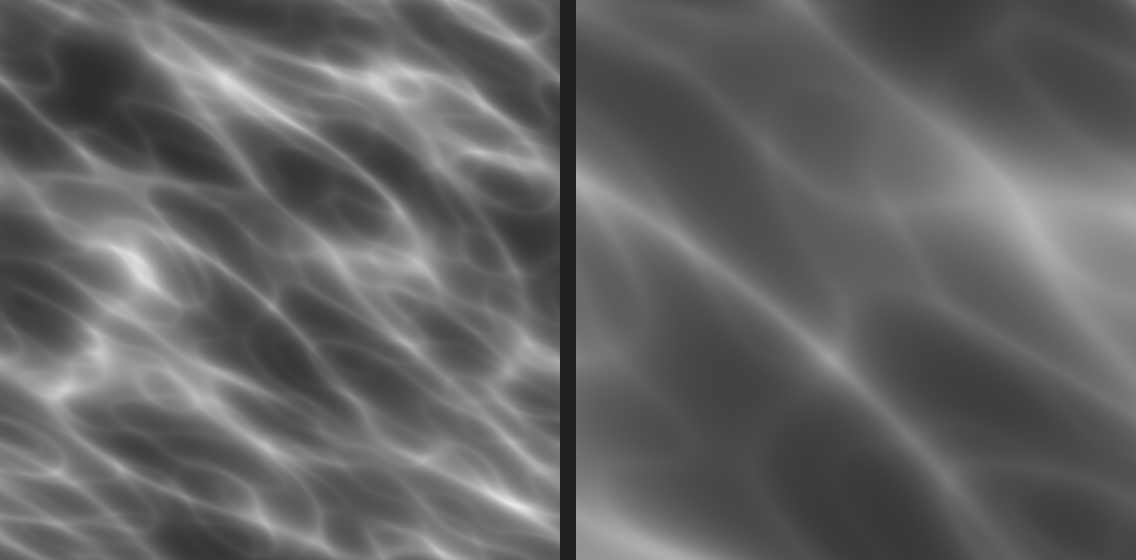
Left, the full canvas; right, a detail of the centre.
A Shadertoy shader for this texture:

```glsl
// Soft grey silk: slanted dark ovals between glowing, branching ridges; tiles seamlessly.

// Integer lattices (along.x, along.y, across.x, across.y): whole repeats keep the tile closed
const ivec4 RIDGE_LATTICE = ivec4(2, -1, 4, 6);
const ivec4 RIDGE_STEP    = ivec4(2, -2, 2, 4);  // finer octaves grow rounder
const ivec4 BROAD_LATTICE = ivec4(2, -2, 3, 5);
const ivec4 WARP_LATTICE  = ivec4(3, 0, 0, 3);

const int   OCTAVES        = 3;
const float OCTAVE_GAIN    = 0.46;
const float RIDGE_FALLOFF  = 5.0;    // higher gives narrower ridges
const float CREST_SOFTNESS = 0.025;
const float WARP_AMOUNT    = 0.015;
const float BASE_LEVEL     = -1.56;  // log brightness of the darkest hollows
const float RIDGE_CONTRAST = 1.22;
const float BROAD_CONTRAST = 0.85;
const float SHOULDER       = 0.2;    // compresses the brightest crossings
const float TAU            = 6.2831853;

// Hash of a lattice point to a unit gradient
vec2 gradient(ivec2 key, int seed) {
    uint h = uint(key.x) * 1597334677u ^ uint(key.y) * 3812015801u ^ uint(seed) * 2798796415u;
    h = (h ^ (h >> 16)) * 2146121005u;
    h = (h ^ (h >> 15)) * 2221713035u;
    h ^= h >> 16;
    float angle = TAU * float(h & 65535u) / 65536.0;
    return vec2(cos(angle), sin(angle));
}

// Reduces a lattice point to its representative inside one canvas tile
ivec2 wrapCell(ivec2 cell, ivec4 m) {
    int det = m.x * m.w - m.y * m.z;
    ivec2 k = ivec2(m.w * cell.x - m.y * cell.y, m.x * cell.y - m.z * cell.x);
    return k - det * ivec2(floor((vec2(k) + 0.5) / float(det)));
}

float corner(ivec2 cell, ivec2 offset, vec2 f, ivec4 m, int seed) {
    return dot(gradient(wrapCell(cell + offset, m), seed), f - vec2(offset));
}

// Gradient noise on a slanted lattice, periodic over the unit square
float tiledNoise(vec2 p, ivec4 m, int seed) {
    vec4 a = vec4(m);
    vec2 q = vec2(dot(a.xy, p), dot(a.zw, p)) + float(seed) * vec2(0.37, 0.61);
    ivec2 cell = ivec2(floor(q));
    vec2 f = fract(q);
    vec2 u = f * f * f * (f * (f * 6.0 - 15.0) + 10.0);
    float low  = mix(corner(cell, ivec2(0, 0), f, m, seed),
                     corner(cell, ivec2(1, 0), f, m, seed), u.x);
    float high = mix(corner(cell, ivec2(0, 1), f, m, seed),
                     corner(cell, ivec2(1, 1), f, m, seed), u.x);
    return mix(low, high, u.y);
}

// Glowing creases along the zero lines of several noise octaves
float ridges(vec2 p) {
    float sum = 0.0, total = 0.0, weight = 1.0;
    for (int i = 0; i < OCTAVES; i++) {
        float n = tiledNoise(p, RIDGE_LATTICE + RIDGE_STEP * i, 11 + i);
        float height = sqrt(n * n + CREST_SOFTNESS * CREST_SOFTNESS) - CREST_SOFTNESS;
        sum += weight * exp(-RIDGE_FALLOFF * height);
        total += weight;
        weight *= OCTAVE_GAIN;
    }
    return sum / total;
}

void mainImage(out vec4 fragColor, in vec2 fragCoord) {
    vec2 uv = fragCoord / iResolution.xy;

    // Bend the ridges
    vec2 warp = vec2(tiledNoise(uv, WARP_LATTICE, 1), tiledNoise(uv, WARP_LATTICE, 2));
    vec2 p = uv + WARP_AMOUNT * warp;

    // Combine ridges and broad light in log brightness
    float broad = tiledNoise(p, BROAD_LATTICE, 5);
    float grey = exp(BASE_LEVEL + RIDGE_CONTRAST * ridges(p) + BROAD_CONTRAST * broad);
    grey *= inversesqrt(1.0 + SHOULDER * pow(grey, 4.0));

    fragColor = vec4(vec3(grey), 1.0);
}
```
